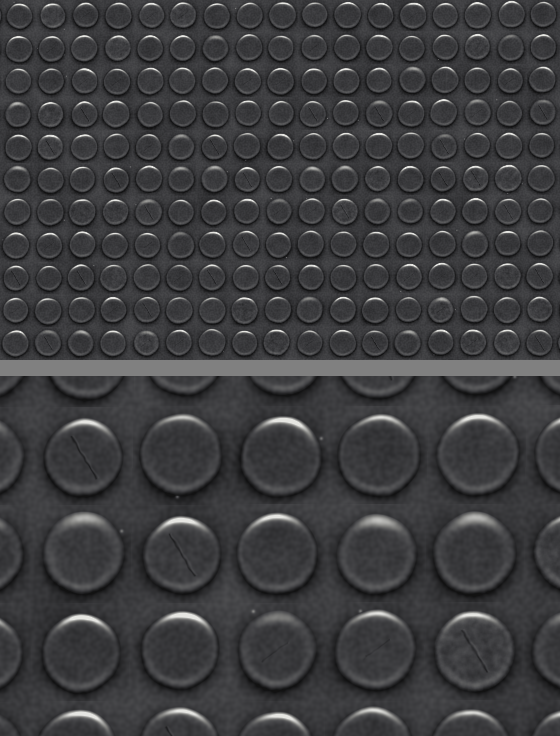
Top, the full canvas; bottom, a detail of the centre.
A WebGL 1 fragment shader for this texture:

```glsl
precision highp float;

// Dark rubber flooring: a grid of round raised studs lit from above.
// Each stud is shaded from its radius and angle; a hash per cell varies
// size, place, gloss, scuffs and scratches. Gradient noise adds wear.

uniform vec2 u_resolution;

const float COLUMNS = 17.1;                // studs across the canvas width
const vec2  OFFSET = vec2(-0.12, 0.008);   // grid shift, in cells
const vec2  SKEW = vec2(0.0155, 0.0025);   // slight tilt of the grid
const float RADIUS = 0.412;                // stud radius, in cells
const float SIZE_VARIATION = 0.035;
const float JITTER = 0.022;
const float WOBBLE = 0.022;                // unevenness of the outline
const float LIGHT_SPREAD = 0.35;           // turn of the highlight per stud

const float FLOOR_TONE = 0.25;
const float FLOOR_STAIN = 0.075;
const float CAP_TONE = 0.222;
const float CAP_STAIN = 0.05;
const float GLINT = 0.78;                  // highlight on the upper rim
const float GLINT_WIDTH = 0.027;
const float GLOW = 0.13;                   // soft light around the highlight
const float LIP = 0.12;                    // reflected light on the lower rim
const float SHADOW = 0.19;
const float SHADOW_REACH = 0.06;
const float SCRATCH_DEPTH = 0.085;
const float SCRATCH_WIDTH = 0.011;
const float DUST_SHARE = 0.012;
const float GRAIN = 0.045;
const vec3  COOL_TINT = vec3(0.985, 0.99, 1.035);
const vec3  WARM_TINT = vec3(1.0, 1.0, 0.985);

float hash(vec2 p) {
  vec3 q = fract(p.xyx * vec3(0.1031, 0.1030, 0.0973));
  q += dot(q, q.yzx + 33.33);
  return fract((q.x + q.y) * q.z);
}

vec2 gradient(vec2 p) {
  float angle = 6.2832 * hash(p);
  return vec2(cos(angle), sin(angle));
}

float noise(vec2 p) {
  vec2 i = floor(p), f = fract(p);
  vec2 u = f * f * f * (f * (f * 6.0 - 15.0) + 10.0);
  vec2 e = vec2(1.0, 0.0);
  float low = mix(dot(gradient(i), f), dot(gradient(i + e), f - e), u.x);
  float high = mix(dot(gradient(i + e.yx), f - e.yx), dot(gradient(i + 1.0), f - 1.0), u.x);
  return mix(low, high, u.y);
}

float fbm(vec2 p) {
  float sum = 0.0, amplitude = 0.6;
  for (int i = 0; i < 4; i++) {
    sum += amplitude * noise(p);
    p = p * 2.03 + 17.0;
    amplitude *= 0.55;
  }
  return sum;
}

float bell(float x, float width) { return exp(-x * x / (width * width)); }

float segment(vec2 p, vec2 halfSpan) {
  float t = clamp(dot(p, halfSpan) / dot(halfSpan, halfSpan), -1.0, 1.0);
  return length(p - t * halfSpan);
}

// Thin cut across some studs: long and steep, or short and ragged
float scratch(vec2 p, float kind, float pixel) {
  bool isLong = kind < 0.13;
  vec2 span = isLong ? vec2(0.13, -0.21) : vec2(0.12, 0.085);
  vec2 bent = p + (isLong ? 0.015 : 0.06) * noise(p * 12.0 + kind * 90.0);
  float width = max(SCRATCH_WIDTH, 0.5 * pixel);
  float cut = bell(segment(bent, span), width);
  float burr = bell(segment(bent - vec2(0.02, 0.008), span), width);
  return (0.4 * burr - cut) * (isLong ? 1.0 : 0.6) * step(kind, 0.28);
}

float capTone(vec2 p, float r, float lit, float radius, vec2 cell, vec2 grid, float pixel) {
  float soft = step(0.86, hash(cell + 31.0));
  float scuffed = step(0.9, hash(cell + 47.0));
  float gloss = mix(0.6, 1.2, hash(cell + 59.0)) * mix(1.0, 0.5, soft);
  float facing = max(lit, 0.0);
  float rim = bell(r - radius + 0.04 + 0.025 * soft, GLINT_WIDTH * (1.0 + 1.2 * soft));
  float tone = CAP_TONE + 0.02 * (hash(cell + 67.0) - 0.5) - 0.02 * p.y;
  tone += CAP_STAIN * fbm(grid * 3.5) + scuffed * (0.012 + 0.09 * fbm(grid * 7.0 + 5.0));
  tone += rim * (GLINT * gloss * pow(facing, 5.0) + 0.06 * (1.0 - abs(lit)));
  tone += GLOW * gloss * bell(r - radius + 0.06, 0.055) * facing * facing;
  tone += LIP * bell(r - radius + 0.075, 0.035) * pow(max(-lit, 0.0), 1.5);
  tone -= bell(r - radius, 0.03) * (0.1 - 0.05 * lit);
  return tone + SCRATCH_DEPTH * scratch(p, hash(cell + 71.0), pixel);
}

float floorTone(float r, float lit, float radius, vec2 grid) {
  float tone = FLOOR_TONE + FLOOR_STAIN * (fbm(grid * 0.6) + 0.6 * fbm(grid * 2.3 + 40.0));
  float gap = max(r - radius, 0.0);
  tone -= SHADOW * exp(-gap / SHADOW_REACH) * (0.62 - 0.38 * lit);
  // Sparse specks of dust
  vec2 spot = floor(grid * 5.0);
  vec2 place = 0.25 + 0.5 * vec2(hash(spot + 3.0), hash(spot + 9.0));
  float speck = bell(length(fract(grid * 5.0) - place), 0.09);
  return tone + 0.25 * speck * step(hash(spot + 83.0), DUST_SHARE);
}

void main() {
  // Cell coordinates, counted from the top left corner
  float pixel = COLUMNS / u_resolution.x;
  vec2 grid = vec2(gl_FragCoord.x, u_resolution.y - gl_FragCoord.y) * pixel;
  grid += SKEW * grid.yx + OFFSET;
  vec2 cell = floor(grid);

  // Position inside the stud, with y pointing up
  vec2 shift = JITTER * (2.0 * vec2(hash(cell + 7.0), hash(cell + 19.0)) - 1.0);
  vec2 p = (fract(grid) - 0.5) * vec2(1.0, -1.0) - shift;
  float r = length(p) + WOBBLE * noise(p * 3.0 + cell * 7.3);
  float turn = LIGHT_SPREAD * (hash(cell + 91.0) - 0.5);
  float lit = dot(normalize(p + 0.0001), vec2(sin(turn), cos(turn)));
  float radius = RADIUS * (1.0 + SIZE_VARIATION * (2.0 * hash(cell + 23.0) - 1.0));

  float cap = 1.0 - smoothstep(radius - pixel, radius + pixel, r);
  float tone = mix(floorTone(r, lit, radius, grid),
                   capTone(p, r, lit, radius, cell, grid, pixel), cap);
  tone = clamp(tone + GRAIN * noise(grid * 17.0), 0.07, 0.9);
  gl_FragColor = vec4(tone * mix(COOL_TINT, WARM_TINT, smoothstep(0.2, 0.5, tone)), 1.0);
}
```
